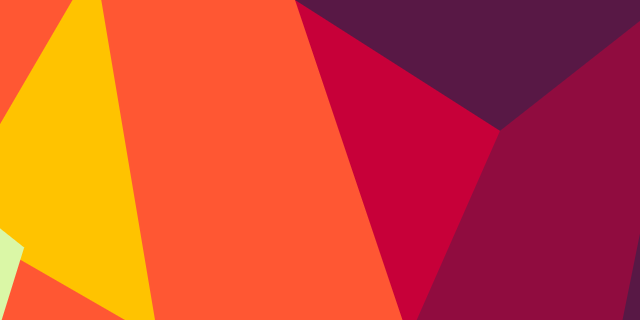
Give the GLSL for this background, as a WebGL 1 fragment shader.

```glsl
precision highp float;
// Flat angular facets in warm tones: yellow shard, orange field, crimson, wine and plum planes.

uniform vec2 u_resolution;

// Palette
const vec3 ORANGE  = vec3(1.000, 0.341, 0.200);
const vec3 YELLOW  = vec3(1.000, 0.765, 0.000);
const vec3 MINT    = vec3(0.855, 0.969, 0.651);
const vec3 CRIMSON = vec3(0.780, 0.000, 0.224);
const vec3 WINE    = vec3(0.565, 0.047, 0.247);
const vec3 PLUM    = vec3(0.345, 0.094, 0.271);

// Facet corners on a canvas two units wide and one unit high
const vec2 CANVAS = vec2(2.0, 1.0);

const vec2 SHARD_TOP_LEFT     = vec2(0.2266, 1.0);
const vec2 SHARD_LEFT         = vec2(0.0, 0.612);
const vec2 SHARD_TOP_RIGHT    = vec2(0.3164, 1.0);
const vec2 SHARD_BOTTOM_RIGHT = vec2(0.4844, 0.0);
const vec2 SHARD_NOTCH        = vec2(0.0651, 0.1875);
const vec2 SHARD_BOTTOM_LEFT  = vec2(0.3906, 0.0);

const vec2 MINT_LEFT = vec2(0.0, 0.2865);
const vec2 MINT_TIP  = vec2(0.0755, 0.2266);
const vec2 MINT_FOOT = vec2(0.0052, 0.0);

const vec2 CRIMSON_TOP  = vec2(0.9219, 1.0);
const vec2 CRIMSON_FOOT = vec2(1.2578, 0.0);
const vec2 HUB          = vec2(1.5625, 0.5911);
const vec2 WINE_FOOT    = vec2(1.3021, 0.0);
const vec2 WINE_RIGHT   = vec2(2.0, 0.9349);
const vec2 CORNER_RIGHT = vec2(2.0, 0.2708);
const vec2 CORNER_FOOT  = vec2(1.9453, 0.0);

// Signed distance to the line a-b, positive on its left
float leftOf(vec2 p, vec2 a, vec2 b) {
  vec2 along = normalize(b - a);
  vec2 offset = p - a;
  return along.x * offset.y - along.y * offset.x;
}

// Paint a facet with an edge one pixel soft
vec3 paint(vec3 base, vec3 facet, float dist) {
  return mix(base, facet, clamp(dist * u_resolution.y + 0.5, 0.0, 1.0));
}

void main() {
  vec2 p = gl_FragCoord.xy / u_resolution * CANVAS;
  vec3 color = ORANGE;

  // Yellow shard, bounded by three lines
  float shard = min(leftOf(p, SHARD_TOP_LEFT, SHARD_LEFT),
                    leftOf(p, SHARD_BOTTOM_RIGHT, SHARD_TOP_RIGHT));
  shard = min(shard, leftOf(p, SHARD_NOTCH, SHARD_BOTTOM_LEFT));
  color = paint(color, YELLOW, shard);

  // Pale sliver at the lower left
  float sliver = min(leftOf(p, MINT_TIP, MINT_LEFT),
                     leftOf(p, MINT_FOOT, MINT_TIP));
  color = paint(color, MINT, sliver);

  // Crimson and wine planes, layered from left to right
  color = paint(color, CRIMSON, leftOf(p, CRIMSON_TOP, CRIMSON_FOOT));
  color = paint(color, WINE, leftOf(p, HUB, WINE_FOOT));

  // Plum wedge above the hub and plum corner at the lower right
  float wedge = min(leftOf(p, CRIMSON_TOP, HUB), leftOf(p, HUB, WINE_RIGHT));
  float corner = leftOf(p, CORNER_RIGHT, CORNER_FOOT);
  color = paint(color, PLUM, max(wedge, corner));

  gl_FragColor = vec4(color, 1.0);
}
```
